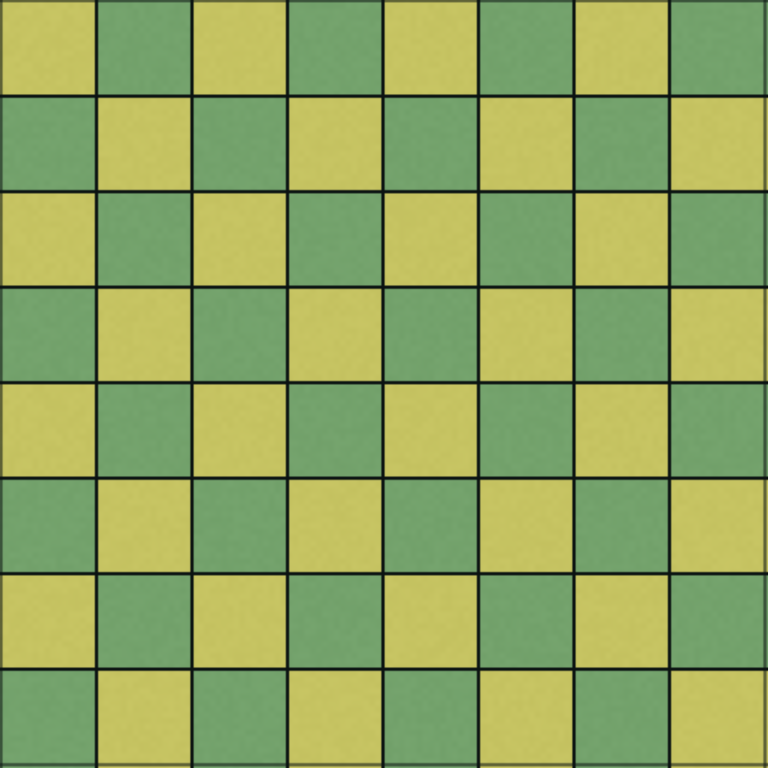
Give the GLSL for this pattern, as a WebGL 2 fragment shader.

```glsl
#version 300 es
precision highp float;
// Eight by eight green and yellow checkerboard with soft dark grid lines.

uniform vec2 u_resolution;
out vec4 fragColor;

float hash(vec2 p) {
    vec3 q = fract(vec3(p.xyx) * 0.1031);
    q += dot(q, q.yzx + 33.33);
    return fract((q.x + q.y) * q.z);
}

float valueNoise(vec2 p) {
    vec2 i = floor(p);
    vec2 f = smoothstep(0.0, 1.0, fract(p));
    float low = mix(hash(i), hash(i + vec2(1.0, 0.0)), f.x);
    float high = mix(hash(i + vec2(0.0, 1.0)), hash(i + vec2(1.0, 1.0)), f.x);
    return mix(low, high, f.y);
}

void main() {
    vec2 uv = gl_FragCoord.xy / u_resolution;

    // Board coordinates: one unit per square, counted from the top left.
    vec2 board = (vec2(uv.x, 1.0 - uv.y) - vec2(0.0013, 0.0009)) / 0.12435;
    vec2 cell = clamp(floor(board), 0.0, 7.0);

    // Alternating squares with a faint mottling.
    float parity = mod(cell.x + cell.y, 2.0);
    vec3 yellow = vec3(0.775, 0.765, 0.382);
    vec3 green = vec3(0.452, 0.635, 0.422);
    vec3 color = mix(yellow, green, parity);
    color += 0.018 * (valueNoise(uv * 130.0) - 0.5);

    // Soft grid lines, fainter along the outer border.
    vec2 nearestLine = round(board);
    vec2 lineDist = abs(board - nearestLine);
    float pixel = 1.0 / (0.12435 * min(u_resolution.x, u_resolution.y));
    vec2 ink = 1.0 - smoothstep(vec2(0.004), vec2(0.026 + 0.4 * pixel), lineDist);
    vec2 inner = step(0.5, nearestLine) * step(nearestLine, vec2(7.5));
    ink *= mix(vec2(0.55), vec2(1.0), inner);
    float coverage = 1.0 - (1.0 - ink.x) * (1.0 - ink.y);
    color = mix(color, vec3(0.045, 0.075, 0.07), coverage);

    fragColor = vec4(color, 1.0);
}
```
